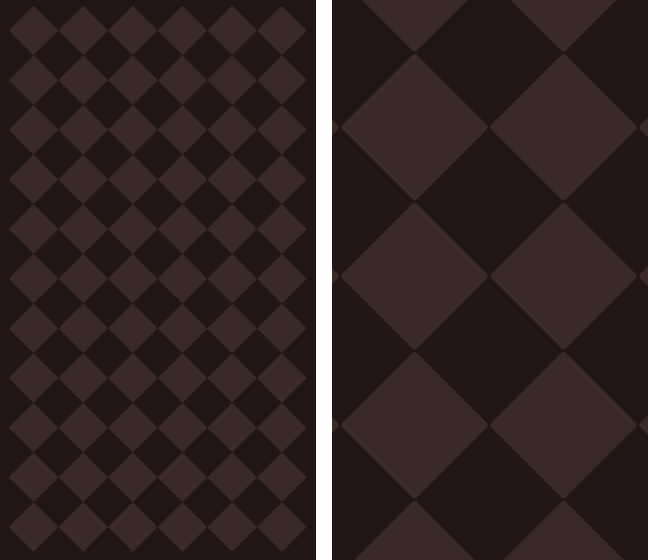
Left, the full canvas; right, a detail of the centre.
Write a WebGL 2 fragment shader that draws this pattern.

```glsl
#version 300 es
precision highp float;

uniform vec2 u_resolution;
out vec4 fragColor;

const vec3 GROUND_COLOR = vec3(0.127, 0.090, 0.078);
const vec3 DIAMOND_COLOR = vec3(0.222, 0.163, 0.144);
const vec2 GRID_COUNT = vec2(6.0, 11.0);

// Lengths are fractions of the canvas width.
const float SIDE = 0.1111;
const float PITCH = SIDE * sqrt(2.0);
const float CORNER_RADIUS = 0.0035;
const vec2 GRID_OFFSET = vec2(-0.001, 0.004);

// Offset from the nearest cell centre of a finite grid centred on zero.
vec2 gridLocal(vec2 p, vec2 count, float pitch) {
    vec2 cell = clamp(floor(p / pitch + 0.5 * count), vec2(0.0), count - 1.0);
    return p - (cell + 0.5 - 0.5 * count) * pitch;
}

// Signed distance to a square standing on its corner, with rounded corners.
float roundedDiamond(vec2 p, float side, float radius) {
    vec2 turned = vec2(p.x + p.y, p.y - p.x) * sqrt(0.5);
    vec2 d = abs(turned) - (0.5 * side - radius);
    return length(max(d, 0.0)) + min(max(d.x, d.y), 0.0) - radius;
}

// Coverage of a shape, smoothed over about one pixel.
float coverage(float dist, float pixel) {
    return 1.0 - smoothstep(-0.6 * pixel, 0.6 * pixel, dist);
}

void main() {
    float pixel = 1.0 / u_resolution.x;
    vec2 p = (gl_FragCoord.xy - 0.5 * u_resolution) * pixel - GRID_OFFSET;

    // Diamonds touching tip to tip inside a plain margin.
    vec2 local = gridLocal(p, GRID_COUNT, PITCH);
    float diamond = roundedDiamond(local, SIDE, CORNER_RADIUS);
    vec3 color = mix(GROUND_COLOR, DIAMOND_COLOR, coverage(diamond, pixel));

    fragColor = vec4(color, 1.0);
}
```
